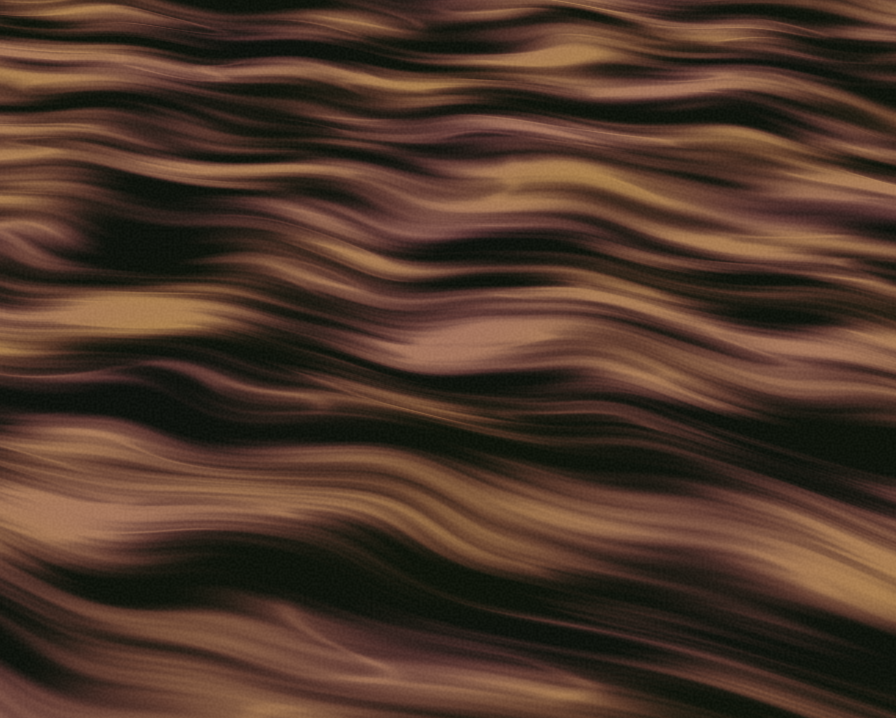
A Shadertoy shader for this texture:

```glsl
const float CENTER_X = 0.62;        // middle of the canvas in heights
const float DEPTH_SQUEEZE = 1.5;    // rows get denser toward the top
const float WIDTH_SQUEEZE = 1.2;    // waves get shorter toward the top
const float SWELL_PERIOD = 0.55;
const float SWELL_TROUGH = 0.155;
const vec2 SWELL_SLOPE = vec2(0.05, 0.02);   // near, far
const vec2 RIPPLE_SLOPE = vec2(0.14, 0.05);
const vec2 STREAK_SLOPE = vec2(0.26, 0.08);
const vec2 PATCH_FREQ = vec2(1.3, 2.2);
const vec2 RIPPLE_FREQ = vec2(1.9, 8.0);
const vec2 WAVELET_FREQ = vec2(2.6, 17.0);
const vec2 STREAK_FREQ = vec2(3.0, 42.0);
const vec2 HAIR_FREQ = vec2(4.0, 105.0);
const float BEND = 0.03;
const float EXPOSURE = 0.0;
const float GRAIN = 0.008;
const float GRAIN_FREQ = 260.0;
const float TAU = 6.2831853;

// Tones from trough to glint, and the brightness rank of each
const vec3 TONES[6] = vec3[6](
    vec3(0.06, 0.08, 0.05), vec3(0.17, 0.13, 0.10), vec3(0.29, 0.18, 0.15),
    vec3(0.40, 0.25, 0.20), vec3(0.51, 0.35, 0.26), vec3(0.66, 0.48, 0.33));
const float RANKS[6] = float[6](0.09, 0.30, 0.495, 0.695, 0.86, 0.97);

vec2 gradientAt(ivec2 cell) {
    uint h = uint(cell.x) * 1597334673u ^ uint(cell.y) * 3812015801u;
    h = (h ^ (h >> 16)) * 2146121005u;
    h = (h ^ (h >> 15)) * 2221713035u;
    h ^= h >> 16;
    float angle = float(h & 65535u) / 65536.0 * TAU;
    return vec2(cos(angle), sin(angle));
}

// Gradient noise scaled to roughly unit deviation
float noise(vec2 p) {
    ivec2 i = ivec2(floor(p));
    vec2 f = fract(p);
    vec2 w = f * f * f * (f * (f * 6.0 - 15.0) + 10.0);
    float a = dot(gradientAt(i), f);
    float b = dot(gradientAt(i + ivec2(1, 0)), f - vec2(1, 0));
    float c = dot(gradientAt(i + ivec2(0, 1)), f - vec2(0, 1));
    float d = dot(gradientAt(i + ivec2(1, 1)), f - vec2(1, 1));
    return 4.3 * mix(mix(a, b, w.x), mix(c, d, w.x), w.y);
}

// Sheared water plane, compressed toward the horizon
vec2 waterPlane(vec2 p, vec2 slope) {
    float x = p.x - CENTER_X;
    float y = p.y + mix(slope.x, slope.y, p.y) * x;
    vec2 q = vec2(x * (1.0 + WIDTH_SQUEEZE * p.y), y + DEPTH_SQUEEZE * y * y);
    q.y += BEND * noise(q * vec2(2.2, 2.6) + 31.7);
    return q;
}

float waterLight(vec2 p) {
    vec2 swellPos = waterPlane(p, SWELL_SLOPE);
    vec2 ripplePos = waterPlane(p, RIPPLE_SLOPE);
    vec2 streakPos = waterPlane(p, STREAK_SLOPE);
    float far = smoothstep(0.25, 0.75, p.y);

    // Broad swells and uneven patches
    float phase = TAU * (swellPos.y - SWELL_TROUGH) / SWELL_PERIOD;
    float swell = -cos(phase + 0.45 * noise(swellPos * vec2(1.8, 1.5) + 7.3));
    float patches = noise(swellPos * PATCH_FREQ + 53.1);

    // Blurred waves, then fine drawn-out streaks
    float ripple = noise(ripplePos * RIPPLE_FREQ + 11.9);
    float wavelet = noise(streakPos * WAVELET_FREQ + 83.4);
    float streak = noise(streakPos * STREAK_FREQ + 19.2);
    float hair = noise(streakPos * HAIR_FREQ + 67.8);

    // Thin bright crests on the lit slopes
    float ridge = noise(streakPos * vec2(2.3, 12.0) + 41.6);
    float crest = exp(-14.0 * ridge * ridge) * smoothstep(-0.2, 1.2, ripple);

    return EXPOSURE - 0.08 + 0.12 * far
         + mix(0.95, 0.28, far) * swell + 0.28 * patches
         + mix(0.46, 0.66, far) * ripple
         + mix(0.36, 0.52, far) * wavelet
         + mix(0.24, 0.14, far) * streak
         + mix(0.10, 0.03, far) * hair
         + 0.55 * crest;
}

vec3 toneRamp(float rank) {
    vec3 color = TONES[0];
    for (int i = 1; i < 6; i++) {
        float blend = clamp((rank - RANKS[i - 1]) / (RANKS[i] - RANKS[i - 1]), 0.0, 1.0);
        color = mix(color, TONES[i], blend);
    }
    return color;
}

void mainImage(out vec4 fragColor, in vec2 fragCoord) {
    vec2 p = fragCoord / iResolution.y;

    // Logistic curve spreads the light evenly over the tones
    float rank = 1.0 / (1.0 + exp(-1.7 * waterLight(p)));
    vec3 color = toneRamp(rank);

    // Drift between mauve and gold
    float warmth = noise(waterPlane(p, RIPPLE_SLOPE) * vec2(1.6, 5.0) + 97.5);
    color *= 1.0 + 0.05 * warmth * vec3(0.2, 0.5, -1.0);

    // Film grain
    color += GRAIN * noise(p * GRAIN_FREQ);
    fragColor = vec4(clamp(color, 0.0, 1.0), 1.0);
}
```
